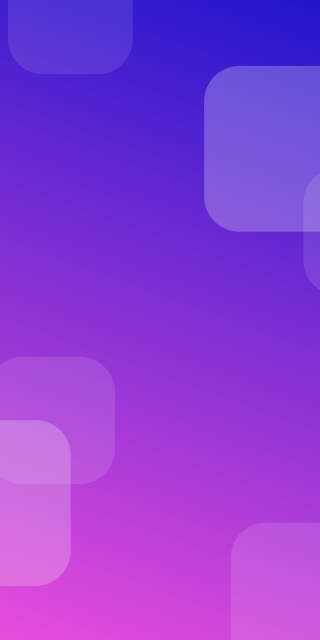
A Shadertoy shader for this background:

```glsl
// Translucent rounded squares floating over a tilted blue to magenta gradient.

// Signed distance to a rounded square centred on the origin.
float roundedSquare(vec2 p, float halfSize, float radius) {
    vec2 q = abs(p) - halfSize + radius;
    return length(max(q, 0.0)) + min(max(q.x, q.y), 0.0) - radius;
}

void mainImage(out vec4 fragColor, in vec2 fragCoord) {
    // Canvas units: width is 1, height is about 2.
    vec2 p = fragCoord / iResolution.x;
    float height = iResolution.y / iResolution.x;
    float pixel = 1.0 / iResolution.x;

    // Gradient from the top right corner to the bottom left one.
    float slope = 0.36;
    float t = ((1.0 - p.x) * slope + height - p.y) / (height + slope);
    vec3 color = mix(vec3(0.13, 0.08, 0.80), vec3(0.91, 0.30, 0.86), t);

    // Squares: centre, half size, opacity.
    vec4 squares[6] = vec4[6](
        vec4(0.220, 1.963, 0.195, 0.10),
        vec4(0.897, 1.535, 0.259, 0.24),
        vec4(1.147, 1.276, 0.199, 0.11),
        vec4(0.160, 0.686, 0.199, 0.11),
        vec4(-0.038, 0.428, 0.259, 0.22),
        vec4(0.980, 0.108, 0.259, 0.12));

    // White veils laid over the gradient, with edges one pixel soft.
    for (int i = 0; i < 6; i++) {
        vec4 square = squares[i];
        float dist = roundedSquare(p - square.xy, square.z, 0.11);
        float coverage = clamp(0.5 - dist / pixel, 0.0, 1.0);
        color = mix(color, vec3(1.0), square.w * coverage);
    }

    fragColor = vec4(color, 1.0);
}
```
